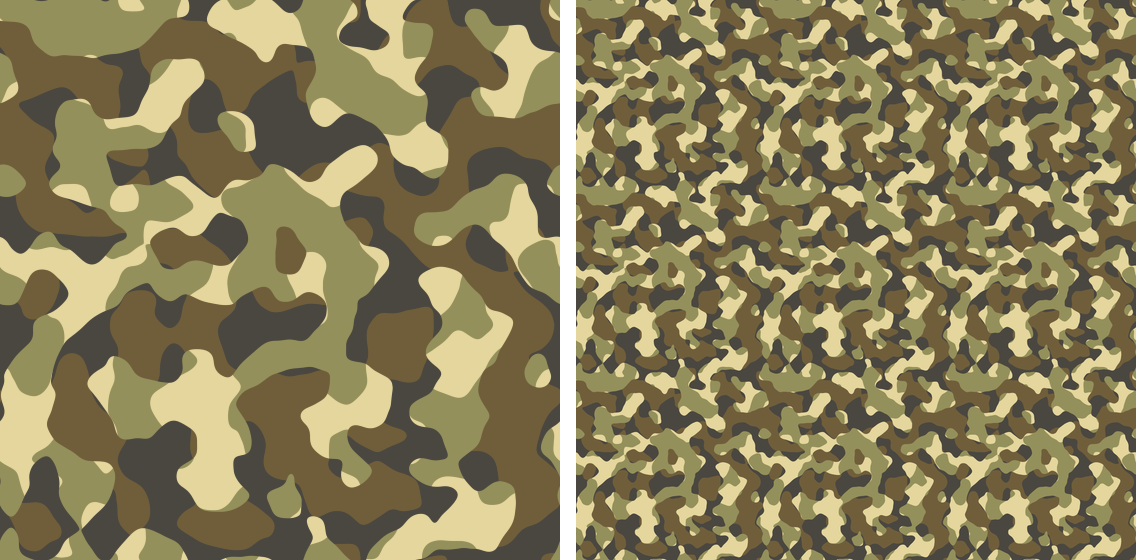
Left: one tile. Right: repeated 3 by 3.
Reproduce this pattern procedurally as a WebGL 1 fragment shader.

```glsl
precision highp float;
// Seamless four-colour camouflage made of smooth, interlocking blobs.
// One wrapping gradient noise field separates light ground from dark; two more
// split each ground in two. Analytic slopes keep every edge equally sharp.

uniform vec2 u_resolution;

const float TAU = 6.2831853;
const float EDGE_HALF_WIDTH = 0.0012; // in canvas units
const float DETAIL_WEIGHT = 0.25;

const vec3 CHARCOAL = vec3(0.290, 0.278, 0.250);
const vec3 BROWN    = vec3(0.440, 0.370, 0.230);
const vec3 OLIVE    = vec3(0.580, 0.565, 0.355);
const vec3 CREAM    = vec3(0.895, 0.840, 0.610);

float hash(vec2 p, float seed) {
  vec3 q = fract(vec3(p.x, p.y, seed + p.x) * vec3(0.1031, 0.1030, 0.0973));
  q += dot(q, q.yzx + 33.33);
  return fract((q.x + q.y) * q.z);
}

// Unit gradient of a lattice point; the lattice wraps after period cells.
vec2 latticeGradient(vec2 cell, float period, float seed) {
  float angle = TAU * hash(mod(cell, period) + 1.0, seed);
  return vec2(cos(angle), sin(angle));
}

// Gradient noise: value in x, its slope in yz.
vec3 gradientNoise(vec2 p, float period, float seed) {
  vec2 cell = floor(p);
  vec2 f = p - cell;
  vec2 u = f * f * f * (f * (f * 6.0 - 15.0) + 10.0);
  vec2 du = 30.0 * f * f * (f * (f - 2.0) + 1.0);

  vec2 ga = latticeGradient(cell, period, seed);
  vec2 gb = latticeGradient(cell + vec2(1.0, 0.0), period, seed);
  vec2 gc = latticeGradient(cell + vec2(0.0, 1.0), period, seed);
  vec2 gd = latticeGradient(cell + vec2(1.0, 1.0), period, seed);

  float a = dot(ga, f);
  float b = dot(gb, f - vec2(1.0, 0.0));
  float c = dot(gc, f - vec2(0.0, 1.0));
  float d = dot(gd, f - vec2(1.0, 1.0));
  float twist = a - b - c + d;

  float value = a + u.x * (b - a) + u.y * (c - a) + u.x * u.y * twist;
  vec2 slope = ga + u.x * (gb - ga) + u.y * (gc - ga)
             + u.x * u.y * (ga - gb - gc + gd)
             + du * (u.yx * twist + vec2(b, c) - a);
  return vec3(value, slope);
}

// Broad blobs with a finer octave that bends their outlines.
vec3 blobField(vec2 uv, float cells, float seed) {
  vec2 shift = seed * vec2(0.37, 0.61);
  vec3 broad = gradientNoise(uv * cells + shift, cells, seed);
  vec3 fine = gradientNoise(uv * cells * 2.0 + shift.yx, cells * 2.0, seed + 5.0);
  return vec3(broad.x + DETAIL_WEIGHT * fine.x,
              cells * (broad.yz + 2.0 * DETAIL_WEIGHT * fine.yz));
}

// Coverage of the area where the field exceeds the threshold.
float blobMask(vec2 uv, float cells, float seed, float threshold) {
  vec3 field = blobField(uv, cells, seed);
  float edgeDistance = (field.x - threshold) / max(length(field.yz), 0.5);
  return smoothstep(-EDGE_HALF_WIDTH, EDGE_HALF_WIDTH, edgeDistance);
}

void main() {
  vec2 uv = gl_FragCoord.xy / u_resolution;

  float lightGround = blobMask(uv, 9.0, 3.0, 0.025);
  float brownPart = blobMask(uv, 8.0, 17.0, 0.003);
  float creamPart = blobMask(uv, 9.0, 41.0, 0.025);

  vec3 darkColour = mix(CHARCOAL, BROWN, brownPart);
  vec3 lightColour = mix(OLIVE, CREAM, creamPart);
  gl_FragColor = vec4(mix(darkColour, lightColour, lightGround), 1.0);
}
```
